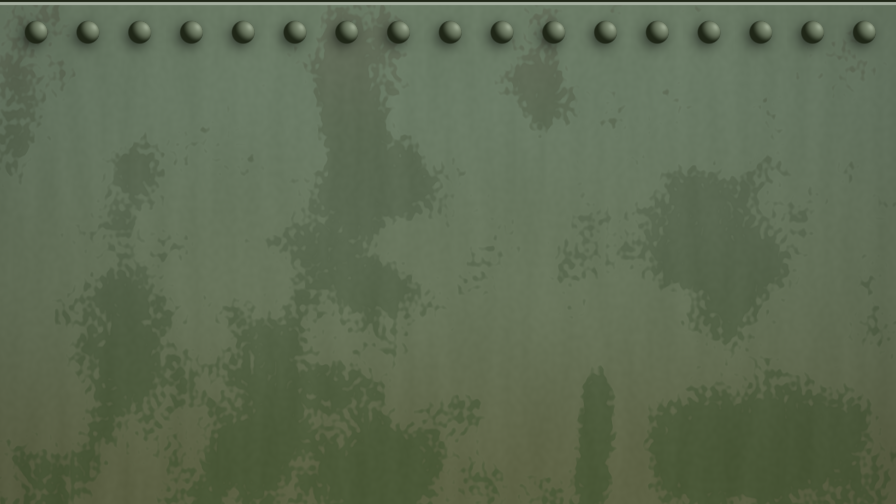
Reproduce this texture procedurally as a WebGL 2 fragment shader.

```glsl
#version 300 es
precision highp float;

#define RIVET_SPACING 0.1027
#define RIVET_START 0.0718
#define RIVET_HEIGHT 0.936
#define RIVET_RADIUS 0.0225
#define RIVET_COUNT 17.0
#define STAIN_LEVEL 0.36
#define STAIN_SOFTNESS 0.10
#define STAIN_STRENGTH 0.85
#define NOISE_SCALE 6.0
#define GRAIN_SCALE 85.0
#define GRAIN_AMOUNT 0.38
#define EDGE_SHADE 0.10

uniform vec2 u_resolution;
out vec4 outColor;

vec2 hashGradient(vec2 cell) {
    vec3 h = fract(cell.xyx * vec3(0.1031, 0.1030, 0.0973));
    h += dot(h, h.yzx + 33.33);
    float angle = 6.28318 * fract((h.x + h.y) * h.z);
    return vec2(cos(angle), sin(angle));
}

float gradientNoise(vec2 p) {
    vec2 i = floor(p), f = fract(p);
    vec2 u = f * f * f * (f * (f * 6.0 - 15.0) + 10.0);
    float a = dot(hashGradient(i), f);
    float b = dot(hashGradient(i + vec2(1, 0)), f - vec2(1, 0));
    float c = dot(hashGradient(i + vec2(0, 1)), f - vec2(0, 1));
    float d = dot(hashGradient(i + vec2(1, 1)), f - vec2(1, 1));
    return mix(mix(a, b, u.x), mix(c, d, u.x), u.y);
}

float fbm(vec2 p) {
    float sum = 0.0, amplitude = 0.6;
    for (int i = 0; i < 5; i++) {
        sum += amplitude * gradientNoise(p);
        p = mat2(1.6, 1.2, -1.2, 1.6) * p + 7.3;
        amplitude *= 0.56;
    }
    return sum;
}

float blotch(vec2 p, vec2 centre, vec2 radius) {
    vec2 d = (p - centre) / radius;
    return exp(-dot(d, d));
}

// Broad areas where the paint is worn, and a few where it stays clean
float wearMap(vec2 p) {
    float upper = blotch(p, vec2(0.68, 0.78), vec2(0.05, 0.19))
        + blotch(p, vec2(0.75, 0.62), vec2(0.09, 0.09))
        + 0.7 * blotch(p, vec2(1.09, 0.84), vec2(0.06, 0.13))
        + 0.6 * blotch(p, vec2(0.26, 0.66), vec2(0.06, 0.06))
        + 0.6 * blotch(p, vec2(0.03, 0.86), vec2(0.06, 0.10));
    float middle = 0.55 * blotch(p, vec2(1.33, 0.57), vec2(0.14, 0.14))
        + 0.6 * blotch(p, vec2(1.50, 0.45), vec2(0.11, 0.15))
        + 0.5 * blotch(p, vec2(0.55, 0.50), vec2(0.12, 0.04))
        + 0.5 * blotch(p, vec2(0.79, 0.42), vec2(0.12, 0.06));
    float lower = 0.7 * blotch(p, vec2(0.23, 0.32), vec2(0.11, 0.15))
        + 0.7 * blotch(p, vec2(0.57, 0.26), vec2(0.14, 0.14))
        + 0.7 * blotch(p, vec2(1.18, 0.15), vec2(0.03, 0.16))
        + 0.6 * blotch(p, vec2(1.55, 0.12), vec2(0.27, 0.13))
        + 0.5 * blotch(p, vec2(0.76, 0.05), vec2(0.28, 0.08));
    float clean = blotch(p, vec2(1.06, 0.13), vec2(0.08, 0.14))
        + blotch(p, vec2(0.07, 0.25), vec2(0.09, 0.12))
        + blotch(p, vec2(1.25, 0.13), vec2(0.035, 0.14));
    return upper + middle + lower - 0.5 * clean;
}

vec3 paintedMetal(vec2 p, float aspect) {
    vec3 coolPaint = vec3(0.415, 0.480, 0.395);
    vec3 midPaint = vec3(0.405, 0.455, 0.355);
    vec3 warmPaint = vec3(0.365, 0.385, 0.270);
    vec3 paint = mix(warmPaint, midPaint, smoothstep(0.0, 0.48, p.y));
    paint = mix(paint, coolPaint, smoothstep(0.38, 0.85, p.y));
    vec3 stain = mix(vec3(0.275, 0.335, 0.205), vec3(0.345, 0.400, 0.310),
        smoothstep(0.0, 0.65, p.y));
    stain = mix(stain, vec3(0.370, 0.405, 0.330), smoothstep(0.7, 0.95, p.y));

    float grain = gradientNoise(p * GRAIN_SCALE * vec2(1.0, 0.8));
    float wear = wearMap(p) + fbm(p * NOISE_SCALE * vec2(1.0, 0.85));
    wear += 0.2 * (1.0 - smoothstep(0.0, 0.4, p.y)) + GRAIN_AMOUNT * grain;
    float mask = smoothstep(STAIN_LEVEL - STAIN_SOFTNESS, STAIN_LEVEL + STAIN_SOFTNESS, wear);
    vec3 color = mix(paint, stain, STAIN_STRENGTH * mask);
    color += 0.012 * grain + 0.02 * gradientNoise(p * vec2(30.0, 4.0));
    float side = abs(2.0 * p.x / aspect - 1.0);
    return color * (1.0 - EDGE_SHADE * side * side * side);
}

vec3 addRivets(vec3 color, vec2 p, float pixel) {
    float index = clamp(round((p.x - RIVET_START) / RIVET_SPACING), 0.0, RIVET_COUNT - 1.0);
    vec2 q = (p - vec2(RIVET_START + index * RIVET_SPACING, RIVET_HEIGHT)) / RIVET_RADIUS;
    // Cast shadow, then a lit dome
    color *= 1.0 - 0.5 * blotch(q, vec2(-0.30, -0.35), vec2(1.05));
    vec3 normal = vec3(q, sqrt(max(0.0, 1.0 - dot(q, q))));
    float light = max(0.0, dot(normal, normalize(vec3(0.55, 0.45, 0.65))));
    vec3 dome = mix(vec3(0.12, 0.15, 0.09), vec3(0.44, 0.49, 0.40), smoothstep(0.1, 0.95, light));
    dome += 0.16 * pow(light, 14.0);
    float edge = pixel / RIVET_RADIUS;
    return mix(color, dome, 1.0 - smoothstep(1.0 - edge, 1.0 + edge, length(q)));
}

void main() {
    vec2 p = gl_FragCoord.xy / u_resolution.y;
    float pixel = 1.0 / u_resolution.y;
    vec3 color = paintedMetal(p, u_resolution.x / u_resolution.y);
    color = addRivets(color, p, pixel);
    // Bright bevel under a dark top seam
    color = mix(color, vec3(0.64, 0.68, 0.62), smoothstep(0.9885, 0.9915, p.y));
    color = mix(color, vec3(0.12, 0.15, 0.09), smoothstep(0.9945, 0.9975, p.y));
    outColor = vec4(color, 1.0);
}
```
